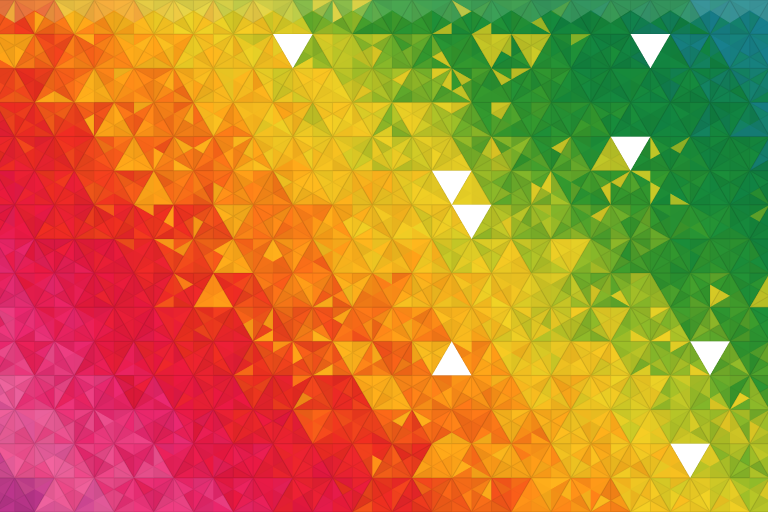
Write a Shadertoy shader that draws this background.

```glsl
const float ROWS = 15.0;
const float SIDE = 0.0776;

// Evenly spaced stops, from the lower left to the upper right
const vec3 RAMP[13] = vec3[13](
    vec3(0.70, 0.20, 0.52), vec3(0.91, 0.38, 0.60), vec3(0.88, 0.15, 0.42),
    vec3(0.88, 0.09, 0.24), vec3(0.90, 0.17, 0.12), vec3(0.94, 0.38, 0.09),
    vec3(0.98, 0.62, 0.09), vec3(0.91, 0.79, 0.14), vec3(0.60, 0.72, 0.15),
    vec3(0.20, 0.58, 0.17), vec3(0.09, 0.53, 0.22), vec3(0.06, 0.49, 0.25),
    vec3(0.09, 0.49, 0.54));

// White tiles: skewed column, row, and 1 if pointing up
const vec3 WHITE_TILES[8] = vec3[8](
    vec3(6, 1, 0), vec3(15, 1, 0), vec3(13, 4, 0), vec3(8, 5, 0),
    vec3(8, 6, 0), vec3(5, 10, 1), vec3(12, 10, 0), vec3(10, 13, 0));

float hash(vec3 v) {
    return fract(sin(dot(v, vec3(12.99, 78.23, 37.72))) * 4375.85);
}

vec3 ramp(float s) {
    float k = clamp((s + 1.0) * 5.0, 0.0, 11.999);
    int i = int(k);
    return mix(RAMP[i], RAMP[i + 1], fract(k));
}

vec3 mosaic(vec2 p) {
    // Skewed lattice of equilateral triangles, rows counted from the top
    float row = (1.0 - p.y) * ROWS;
    float column = p.x / SIDE - 0.37;
    vec2 lattice = vec2(column - 0.5 * row, row);
    vec2 cell = floor(lattice);
    vec2 f = lattice - cell;
    float up = step(1.0, f.x + f.y);
    vec3 tile = vec3(cell, up);

    for (int i = 0; i < 8; i++) {
        if (distance(tile, WHITE_TILES[i]) < 0.1) return vec3(1.0);
    }

    // The medians cut each triangle into six pieces
    vec3 bary = up > 0.5 ? vec3(f.x + f.y - 1.0, 1.0 - f)
                         : vec3(1.0 - f.x - f.y, f);
    float piece = dot(step(bary.yzx, bary), vec3(1, 2, 4));
    vec3 shard = tile + vec3(0.0, 0.0, 2.3 * piece);

    // Diagonal position of the tile, with jitter per tile and per piece
    vec2 center = cell + (1.0 + up) / 3.0;
    float x = (center.x + 0.5 * center.y + 0.37) * SIDE;
    float base = x - center.y / ROWS;
    float s = base + 0.17 * (hash(tile) - 0.5) + 0.13 * (hash(shard) - 0.5);

    // Golden accents scattered through the orange and green zones
    float zone = smoothstep(-0.33, -0.1, base) * (1.0 - smoothstep(0.95, 1.2, base));
    float accent = max(step(0.91, hash(tile + 5.7)), step(0.92, hash(shard + 9.1)));
    s = mix(s, 0.34, 0.68 * accent * zone);
    vec3 color = ramp(s) * (0.96 + 0.09 * hash(shard + 3.3));

    // Pale zigzag along the top
    float zigzag = 0.3 + 0.75 * abs(fract(column) - 0.5);
    color = mix(color, vec3(0.75, 0.9, 0.8), 0.2 * step(row, zigzag));

    // Fine seams on the edges and medians
    float edge = min(bary.x, min(bary.y, bary.z)) / ROWS;
    vec3 gaps = abs(bary - bary.yzx) / (ROWS * 1.732);
    float median = min(gaps.x, min(gaps.y, gaps.z));
    float seam = 0.15 * (1.0 - smoothstep(0.0, 0.0018, edge));
    float crease = 0.11 * hash(tile + 1.9) * (1.0 - smoothstep(0.0, 0.0018, median));
    return color * (1.0 - max(seam, crease));
}

void mainImage(out vec4 fragColor, in vec2 fragCoord) {
    // Nine samples smooth every tile edge
    vec3 sum = vec3(0.0);
    for (int i = 0; i < 9; i++) {
        vec2 offset = (vec2(i % 3, i / 3) - 1.0) / 3.0;
        sum += mosaic((fragCoord + offset) / iResolution.y);
    }
    fragColor = vec4(sum / 9.0, 1.0);
}
```
